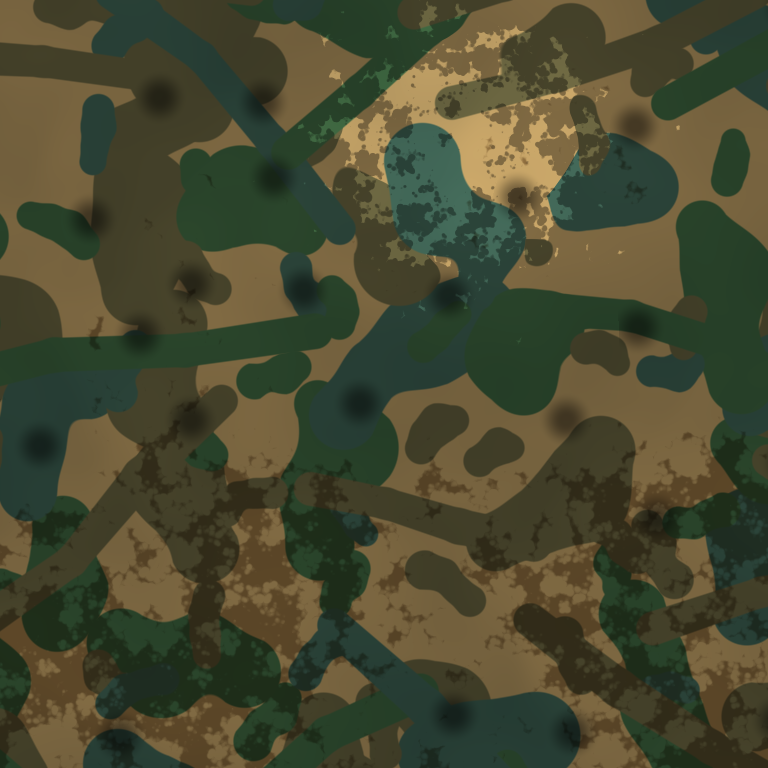
Give the GLSL for this pattern, as a Shadertoy shader.

```glsl
// Weathered woodland camouflage: bent chains of round segments form large blobs,
// small daubs and long strokes, painted in layers over tan. Cellular noise then
// adds a ragged bleached patch, mottled grime and soft dark spots.

struct Layer { float cells, stepLength, radius, bend, spread, seed; };

const Layer BLOBS   = Layer(5.0, 0.056, 0.045, 1.50, 3.14, 3.0);
const Layer DAUBS   = Layer(7.0, 0.021, 0.021, 0.70, 3.14, 17.0);
const Layer STROKES = Layer(3.0, 0.135, 0.022, 0.40, 0.75, 41.0);

const vec3 TAN   = vec3(0.475, 0.395, 0.250);
const vec3 OLIVE = vec3(0.260, 0.248, 0.158);
const vec3 GREEN = vec3(0.155, 0.255, 0.160);
const vec3 TEAL  = vec3(0.158, 0.250, 0.212);
const vec3 GRIME = vec3(0.66, 0.60, 0.52);

const float OLIVE_SHARE = 0.43;
const float GREEN_SHARE = 0.31;
const float EDGE = 0.0014;
const vec2  BLEACH_CENTRE = vec2(0.60, 0.80);
const float BLEACH_RADIUS = 0.13;
const float BLEACH_GAIN = 1.58;

vec2 hash2(vec2 p, float seed) {
    vec3 q = fract(vec3(p.xyx + seed * 1.37) * vec3(0.1031, 0.1030, 0.0973));
    q += dot(q, q.yzx + 33.33);
    return fract((q.xx + q.yz) * q.zy);
}

float smoothUnion(float a, float b, float k) {
    float h = max(k - abs(a - b), 0.0) / k;
    return min(a, b) - 0.25 * k * h * h;
}

// Round segment whose radius runs from ra to rb
float segment(vec2 p, vec2 a, vec2 b, float ra, float rb) {
    vec2 ab = b - a;
    float t = clamp(dot(p - a, ab) / dot(ab, ab), 0.0, 1.0);
    return length(p - a - ab * t) - mix(ra, rb, t);
}

// Distance to the nearest cell point, and a random value of that cell
vec2 cellular(vec2 p) {
    vec2 base = floor(p), nearest = vec2(9.0, 0.0);
    for (int j = -1; j <= 1; j++)
    for (int i = -1; i <= 1; i++) {
        vec2 cell = base + vec2(i, j);
        vec2 r = hash2(cell, 7.0);
        float d = length(cell + 0.1 + 0.8 * r - p);
        if (d < nearest.x) nearest = vec2(d, fract(r.x * 13.0 + r.y * 7.0));
    }
    return nearest;
}

// Sponge-like texture around zero
float mottle(vec2 p) {
    float sum = 0.0, weight = 0.5;
    for (int i = 0; i < 4; i++) {
        sum += weight * (cellular(p).x - 0.42);
        p = mat2(0.8, 0.6, -0.6, 0.8) * p * 1.9 + 5.3;
        weight *= 0.72;
    }
    return sum;
}

// Slow drift of tone from layered sines
float cloud(vec2 p) {
    float sum = 0.0, weight = 0.5;
    for (int i = 0; i < 4; i++) {
        p = mat2(0.8, 0.6, -0.6, 0.8) * p * 1.7 + 1.9;
        sum += weight * sin(p.x + 1.4 * sin(p.y + 2.0 * sum));
        weight *= 0.6;
    }
    return sum;
}

// A wandering chain of segments, centred near the given point
float chain(vec2 p, vec2 centre, vec2 cell, Layer l) {
    vec2 r = hash2(cell, l.seed + 5.0);
    float heading = (r.x * 2.0 - 1.0) * l.spread;
    float stepLength = l.stepLength * mix(0.65, 1.3, r.y);
    vec2 a = centre - 1.5 * stepLength * vec2(cos(heading), sin(heading));
    float ra = l.radius, d = 9.0;
    for (int i = 0; i < 3; i++) {
        vec2 s = hash2(cell, l.seed + 11.0 + float(i) * 6.0) * 2.0 - 1.0;
        vec2 b = a + stepLength * vec2(cos(heading), sin(heading));
        float rb = l.radius * (1.0 + 0.35 * min(l.bend, 1.0) * s.y);
        d = smoothUnion(d, segment(p, a, b, ra, rb), 0.45 * l.radius * l.bend);
        heading += s.x * l.bend;
        a = b;
        ra = rb;
    }
    return d;
}

vec3 paint(vec3 under, vec3 colour, float d) {
    return mix(under, colour, smoothstep(EDGE, -EDGE, d));
}

// One chain per grid cell, painted in a fixed order
vec3 scatter(vec3 under, vec2 p, Layer l, float clearing) {
    vec2 base = floor(p * l.cells);
    for (int j = -1; j <= 1; j++)
    for (int i = -1; i <= 1; i++) {
        vec2 cell = base + vec2(i, j);
        vec2 centre = (cell + hash2(cell, l.seed)) / l.cells;
        float pick = fract(dot(cell, vec2(0.618, 0.325)) + l.seed * 0.37);
        vec3 colour = pick < OLIVE_SHARE ? OLIVE
                    : pick < OLIVE_SHARE + GREEN_SHARE ? GREEN : TEAL;
        under = paint(under, colour, chain(p, centre, cell, l) + clearing);
    }
    return under;
}

void mainImage(out vec4 fragColor, in vec2 fragCoord) {
    vec2 p = fragCoord / iResolution.y;
    float fromBleach = length(p - BLEACH_CENTRE);
    float clearing = 0.07 * smoothstep(0.17, 0.08, fromBleach);

    // Paint layers, with one teal blob inside the bleached clearing
    vec3 colour = scatter(TAN, p, BLOBS, clearing);
    vec2 q = p - BLEACH_CENTRE;
    float blob = segment(q, vec2(-0.05, -0.01), vec2(-0.04, -0.08), 0.05, 0.045);
    blob = smoothUnion(blob, segment(q, vec2(-0.03, -0.08), vec2(0.04, -0.11), 0.045, 0.04), 0.03);
    blob = smoothUnion(blob, segment(q, vec2(0.04, -0.11), vec2(0.02, -0.18), 0.04, 0.025), 0.02);
    colour = paint(colour, TEAL, blob);
    colour = scatter(colour, p, DAUBS, clearing);
    colour = scatter(colour, p, STROKES, 0.0);

    // Uneven tone and soft dark spots
    float drift = cloud(p * 5.0);
    colour *= 1.0 + 0.08 * drift * vec3(1.0, 0.9, 0.8);
    vec2 spot = cellular(p * 7.0 + 2.4);
    colour *= 1.0 - 0.45 * step(0.5, spot.y) * smoothstep(0.26, 0.04, spot.x);

    // Mottled grime, mostly in the lower half
    float grimeBias = mix(-0.42, -0.03, smoothstep(0.62, 0.32, p.y));
    float grime = smoothstep(-0.03, 0.12, mottle(p * 16.0) + 0.25 * drift + grimeBias);
    colour *= mix(vec3(1.0), GRIME, 0.85 * grime);

    // Ragged bleached patch
    float ragged = 3.0 * (BLEACH_RADIUS - fromBleach) + 1.2 * mottle(p * 18.0 + 9.0);
    colour *= mix(1.0, BLEACH_GAIN, smoothstep(0.0, 0.1, ragged));

    fragColor = vec4(colour, 1.0);
}
```
